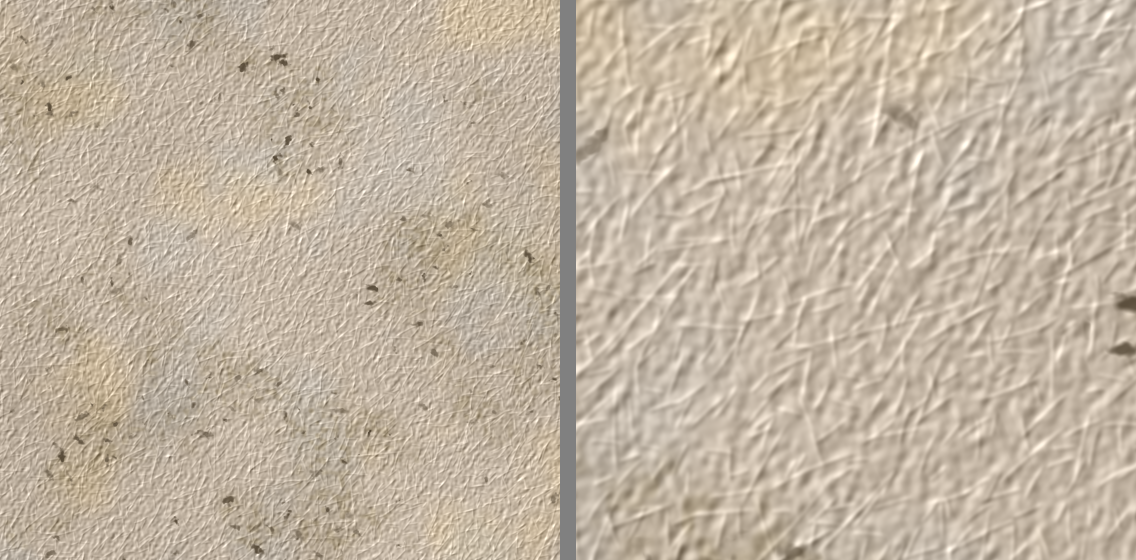
Left: the whole. Right: its middle third, enlarged.
Reproduce this texture procedurally as a WebGL 1 fragment shader.

```glsl
precision highp float;
// Weathered plaster: fine embossed grain, thin raised scratches, faint stains and ragged specks.
uniform vec2 u_resolution;

const vec3 BASE_COLOR = vec3(0.753, 0.698, 0.631);
const vec3 SPECK_COLOR = vec3(0.29, 0.24, 0.17);
const vec3 STAIN_COLOR = vec3(0.60, 0.54, 0.42);
const vec3 WARM_SHIFT = vec3(0.035, 0.018, -0.025);
const vec3 COOL_SHIFT = vec3(-0.018, 0.0, 0.018);
const vec2 LIGHT_DIR = vec2(-0.78, 0.63);
const float GRAIN_SCALE = 185.0;
const float GRAIN_STRENGTH = 0.43;
const float RELIEF_STEP = 0.0029;
const float SCRATCH_ANGLE = 0.85;
const float SCRATCH_WIDTH = 0.0019;
const float SCRATCH_STRENGTH = 0.18;
const float SPECK_CELLS = 30.0;
const float STAIN_SCALE = 7.5;

float hash(vec2 p) {
  return fract(sin(dot(p, vec2(127.1, 311.7))) * 43758.5453);
}

float noise(vec2 p) {
  vec2 i = floor(p);
  vec2 f = fract(p);
  f = f * f * (3.0 - 2.0 * f);
  return mix(mix(hash(i), hash(i + vec2(1.0, 0.0)), f.x),
             mix(hash(i + vec2(0.0, 1.0)), hash(i + vec2(1.0)), f.x), f.y);
}

float fbm(vec2 p) {
  float sum = 0.0;
  float gain = 0.57;
  for (int i = 0; i < 3; i++) {
    sum += gain * noise(p);
    p = mat2(1.6, 1.2, -1.2, 1.6) * p + 7.3;
    gain *= 0.5;
  }
  return sum;
}

vec2 rotate(vec2 p, float angle) {
  float c = cos(angle);
  float s = sin(angle);
  return vec2(c * p.x + s * p.y, c * p.y - s * p.x);
}

// Rough surface: diagonal streaks, near-upright streaks and round bumps.
float grainHeight(vec2 p) {
  float streaks = noise(rotate(p, SCRATCH_ANGLE) * GRAIN_SCALE * vec2(0.4, 1.0));
  float upright = noise(rotate(p, 1.4) * GRAIN_SCALE * vec2(0.5, 1.0) + 63.0);
  float bumps = noise(rotate(p, 0.4) * GRAIN_SCALE + 31.0);
  return 0.42 * streaks + 0.35 * upright + 0.5 * bumps;
}

// One scratch per cell: lit on the side facing the light, shaded on the other.
float scratches(vec2 p, float cells, float spread, float density) {
  float shade = 0.0;
  vec2 home = floor(p * cells);
  for (int y = -1; y <= 1; y++) {
    for (int x = -1; x <= 1; x++) {
      vec2 id = home + vec2(float(x), float(y));
      vec2 key = id + cells * 3.7;
      vec2 center = (id + vec2(hash(key), hash(key + 17.3))) / cells;
      float angle = SCRATCH_ANGLE + spread * (hash(key + 41.9) - 0.5);
      vec2 q = rotate(p - center, angle);
      q.y += (hash(key + 53.1) - 0.5) * q.x * q.x * cells * 0.3;
      float halfLength = mix(0.4, 0.9, hash(key + 67.7)) / cells;
      float side = q.y / SCRATCH_WIDTH;
      float facing = dot(vec2(-sin(angle), cos(angle)), LIGHT_DIR);
      float fade = 1.0 - smoothstep(0.5, 1.0, abs(q.x) / halfLength);
      float present = step(hash(key + 83.3), density);
      shade += present * fade * exp(-side * side) * (facing * side + 0.12);
    }
  }
  return shade;
}

float stainMask(vec2 p) {
  return smoothstep(0.55, 0.8, fbm(p * STAIN_SCALE + 4.6));
}

// Soft ragged specks that gather inside the stains.
float specks(vec2 p) {
  float cover = 0.0;
  float ragged = (noise(p * 150.0) + noise(p * 260.0 + 9.0) - 1.0) * 0.006;
  vec2 home = floor(p * SPECK_CELLS);
  for (int y = -1; y <= 1; y++) {
    for (int x = -1; x <= 1; x++) {
      vec2 id = home + vec2(float(x), float(y));
      vec2 center = (id + vec2(hash(id + 5.2), hash(id + 9.8))) / SPECK_CELLS;
      float size = hash(id + 23.4);
      float radius = mix(0.003, 0.009, size * size);
      vec2 q = rotate(p - center, 6.283 * hash(id + 37.6));
      float dist = length(q * vec2(0.65, 1.4)) + ragged;
      float present = step(hash(id + 71.5), mix(0.08, 0.7, stainMask(center)));
      float spot = 1.0 - smoothstep(radius - 0.005, radius + 0.002, dist);
      cover = max(cover, present * spot * mix(0.3, 0.9, hash(id + 91.2)));
    }
  }
  return cover;
}

void main() {
  vec2 p = gl_FragCoord.xy / u_resolution.y;

  // Relief from the grain and from short, medium and long scratches
  float relief = GRAIN_STRENGTH * (grainHeight(p) - grainHeight(p + LIGHT_DIR * RELIEF_STEP));
  float marks = scratches(p, 56.0, 2.2, 0.95) + scratches(p, 26.0, 1.6, 0.9)
              + 0.9 * scratches(p, 10.0, 1.8, 0.8) + 0.7 * scratches(p, 5.0, 3.1, 0.6);
  relief += SCRATCH_STRENGTH * marks;

  // Broad tints, stains and specks
  vec3 color = BASE_COLOR + 0.1 * (fbm(p * 4.0 + 13.0) - 0.5);
  color += WARM_SHIFT * smoothstep(0.5, 0.8, fbm(p * 6.0 + 27.0));
  color += COOL_SHIFT * smoothstep(0.5, 0.8, fbm(p * 7.0 + 58.0));
  float mottle = 0.18 + 0.4 * smoothstep(0.5, 0.85, noise(p * 90.0));
  color = mix(color, STAIN_COLOR, stainMask(p) * mottle);
  color += relief;
  color = mix(color, SPECK_COLOR, specks(p));

  gl_FragColor = vec4(clamp(color, 0.0, 1.0), 1.0);
}
```
